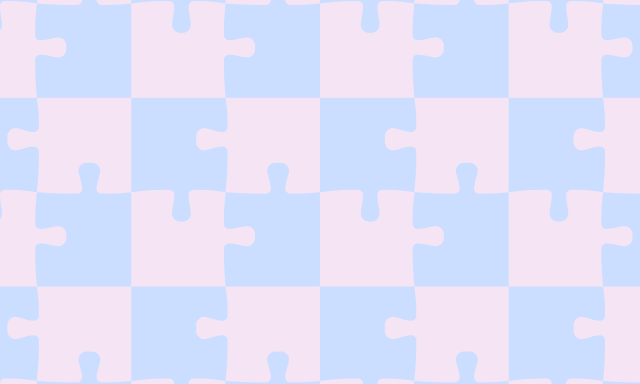
A WebGL 2 fragment shader for this pattern:

```glsl
#version 300 es
precision highp float;

uniform vec2 u_resolution;
out vec4 outColor;

// Tile size is in canvas widths; the other lengths are in half tiles.
#define TILE_SIZE 0.2949
#define TILE_CENTER vec2(0.3525, 0.4995)
#define NECK_HALF_WIDTH 0.077
#define TAB_HEIGHT 0.312
#define TAB_CORNER 0.088
#define FILLET 0.053
#define SHOULDER 0.19
#define PINK vec3(0.962, 0.898, 0.957)
#define BLUE vec3(0.800, 0.870, 1.000)

const float HALF_PI = 1.5707963;

// Intersection of two distances with a rounded outer corner
float roundIntersect(float a, float b, float r) {
    vec2 corner = max(vec2(a, b) + r, 0.0);
    return min(max(a, b), -r) + length(corner);
}

// Union of two distances with a rounded inner corner
float roundUnion(float a, float b, float r) {
    return -roundIntersect(-a, -b, r);
}

// Signed distance to one cut: x runs outward from the tile center, y toward the tab.
// shape = (tab position, bulb half width, depth of the sag beside the tab)
float cutDistance(vec2 p, vec3 shape) {
    float rise = p.x / (shape.x - SHOULDER);
    float fall = (1.0 - p.x) / (1.0 - shape.x - SHOULDER);
    float sag = shape.z * sin(HALF_PI * clamp(min(rise, fall), 0.0, 1.0));
    float base = p.y + sag;

    // Tab flares from the neck to the bulb
    float flare = smoothstep(0.04, 0.24, p.y);
    float side = abs(p.x - shape.x) - mix(NECK_HALF_WIDTH, shape.y, flare);
    float tab = roundIntersect(side, p.y - TAB_HEIGHT, TAB_CORNER);
    return roundUnion(base, tab, FILLET);
}

void main() {
    vec2 cell = (gl_FragCoord.xy - TILE_CENTER * u_resolution) / (u_resolution.x * TILE_SIZE);
    vec2 p = 2.0 * (fract(cell + 0.5) - 0.5);
    float pixel = 2.0 / (u_resolution.x * TILE_SIZE);

    // Turn each of the four wedges so its cut lies along +x
    bool horizontal = abs(p.x) > abs(p.y);
    vec2 q = horizontal ? p : vec2(p.y, -p.x);
    bool positive = q.x > 0.0;
    q *= positive ? 1.0 : -1.0;

    // Slight differences between the four cuts
    vec3 shape = horizontal
        ? (positive ? vec3(0.556, 0.116, 0.015) : vec3(0.468, 0.100, 0.025))
        : (positive ? vec3(0.561, 0.118, 0.021) : vec3(0.466, 0.106, 0.018));

    // Colors alternate around the center and swap across the tile border
    float cut = clamp(2.0 * cutDistance(q, shape) / pixel, -1.0, 1.0);
    float border = clamp(2.0 * (1.0 - q.x) / pixel, 0.0, 1.0);
    float pinkness = cut * border * (horizontal ? 1.0 : -1.0);

    outColor = vec4(mix(BLUE, PINK, 0.5 + 0.5 * pinkness), 1.0);
}
```
